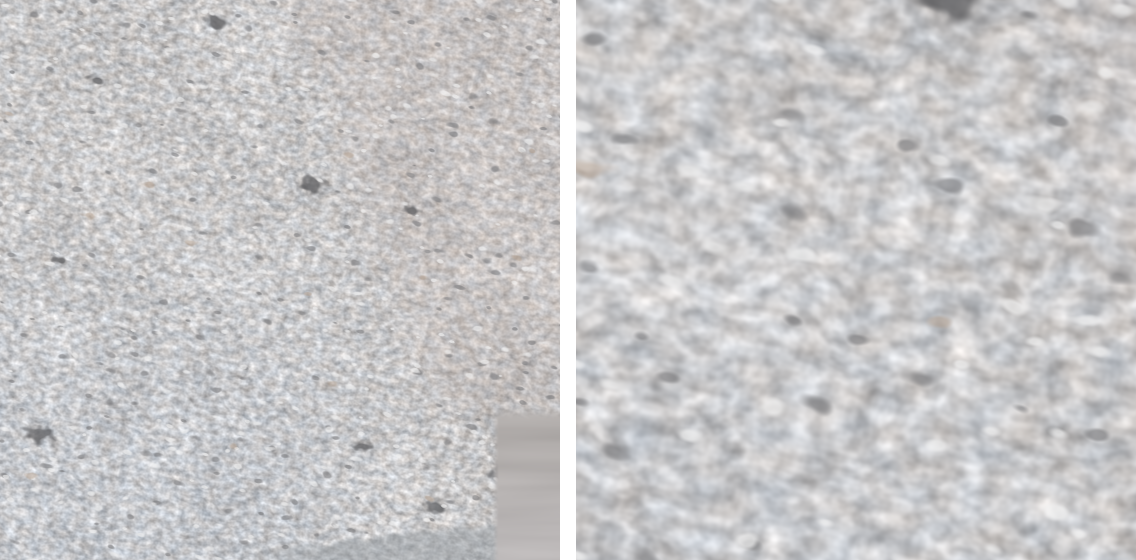
Left, the full canvas; right, a detail of the centre.
Give the GLSL for this texture, as a Shadertoy shader.

```glsl
// Pale speckled granite with dark mineral flecks and a smooth streaked corner slab.

vec2 hash2(vec2 p) {
    vec3 q = fract(p.xyx * vec3(0.1031, 0.1030, 0.0973));
    q += dot(q, q.yzx + 33.33);
    return fract((q.xx + q.yz) * q.zy);
}

float cornerSlope(vec2 cell, vec2 offset) {
    float angle = 6.2832 * hash2(cell + 91.0).x;
    return dot(vec2(cos(angle), sin(angle)), offset);
}

// Gradient noise, about -0.7 to 0.7
float gradientNoise(vec2 p) {
    vec2 i = floor(p), f = fract(p);
    vec2 u = f * f * f * (f * (f * 6.0 - 15.0) + 10.0);
    vec2 e = vec2(1.0, 0.0);
    return mix(mix(cornerSlope(i, f), cornerSlope(i + e, f - e), u.x),
               mix(cornerSlope(i + e.yx, f - e.yx), cornerSlope(i + 1.0, f - 1.0), u.x), u.y);
}

// Scattered flattened flecks with ragged rims; returns coverage
float flecks(vec2 p, float cells, float chance, float radius) {
    vec2 q = p * cells, home = floor(q);
    float ragged = gradientNoise(p * vec2(70.0, 95.0) + 17.0);
    float cover = 0.0;
    for (int y = -1; y <= 1; y++)
    for (int x = -1; x <= 1; x++) {
        vec2 cell = home + vec2(x, y);
        vec2 pick = hash2(cell + cells * 3.0);
        vec2 center = cell + 0.15 + 0.7 * hash2(cell + cells * 7.0);
        vec2 d = (q - center) * vec2(1.0, 1.9);
        float size = radius * cells * (0.6 + 0.7 * pick.y);
        float rim = length(d) / size + ragged * 0.8;
        cover = max(cover, step(pick.x, chance) * (1.0 - smoothstep(0.35, 1.15, rim)));
    }
    return cover;
}

void mainImage(out vec4 fragColor, in vec2 fragCoord) {
    vec2 uv = fragCoord / iResolution.xy;

    // Grain runs slightly downhill to the right
    vec2 p = mat2(0.978, 0.208, -0.208, 0.978) * uv + 2.0;
    p += 0.004 * vec2(gradientNoise(uv * 19.0), gradientNoise(uv * 19.0 + 40.0));

    // Softer, warmer zone to the right of a diagonal
    float border = 0.5 + 0.35 * (1.0 - uv.y) + 0.06 * gradientNoise(uv * 6.0);
    float warmZone = smoothstep(-0.05, 0.08, uv.x - border) * smoothstep(0.22, 0.3, uv.y);

    // Layered crystal grain
    float grain = 0.19 * gradientNoise(p * vec2(58.0, 84.0))
                + 0.13 * gradientNoise(p * vec2(112.0, 150.0) + 5.0)
                + 0.06 * gradientNoise(p * vec2(205.0, 240.0) + 9.0);
    grain *= mix(1.0, 0.78, warmZone);
    float clouds = 0.05 * gradientNoise(uv * 5.0 + 3.0) + 0.06 * gradientNoise(p * vec2(16.0, 24.0));
    vec3 color = vec3(0.787, 0.783, 0.785) + grain + clouds - 0.02 * warmZone;

    // Warm right side, cool lower left, faint colour variation per grain
    float cool = (1.0 - warmZone) * (1.0 - smoothstep(0.1, 0.7, uv.y)) * (1.0 - smoothstep(0.4, 0.85, uv.x));
    color += vec3(0.012, 0.0, -0.006) * warmZone + vec3(-0.014, -0.002, 0.012) * cool;
    color += vec3(0.03, 0.0, -0.03) * gradientNoise(p * vec2(45.0, 60.0) + 31.0);

    // Dark mineral flecks, small bright crystals and rusty spots
    color = mix(color, vec3(0.47, 0.47, 0.48), 0.6 * flecks(p, 36.0, 0.17, 0.009));
    color = mix(color, vec3(0.36, 0.36, 0.37), 0.75 * flecks(p + 0.37, 6.0, 0.26, 0.027));
    color = mix(color, vec3(0.95), 0.65 * flecks(p + 0.71, 40.0, 0.22, 0.008));
    color = mix(color, vec3(0.69, 0.61, 0.54), 0.5 * flecks(p + 0.53, 14.0, 0.06, 0.011));

    // Bluish shaded ledge along the bottom
    float ledgeTop = 0.02 + 0.035 * smoothstep(0.45, 0.85, uv.x) + 0.012 * gradientNoise(uv * 25.0);
    float ledge = (1.0 - smoothstep(-0.006, 0.008, uv.y - ledgeTop)) * smoothstep(0.4, 0.6, uv.x);
    color = mix(color, vec3(0.66, 0.675, 0.69) + 0.45 * grain, 0.8 * ledge);

    // Smooth slab with level streaks in the lower right corner
    float streak = gradientNoise(uv * vec2(4.0, 34.0)) + 0.4 * gradientNoise(uv * vec2(6.0, 80.0));
    vec3 slabColor = mix(vec3(0.735, 0.72, 0.72), vec3(0.685, 0.668, 0.66), smoothstep(0.0, 0.26, uv.y));
    float slab = smoothstep(0.878, 0.892, uv.x) * (1.0 - smoothstep(0.25, 0.275, uv.y));
    color = mix(color, slabColor + 0.05 * streak, slab);

    fragColor = vec4(clamp(color, 0.0, 1.0), 1.0);
}
```
